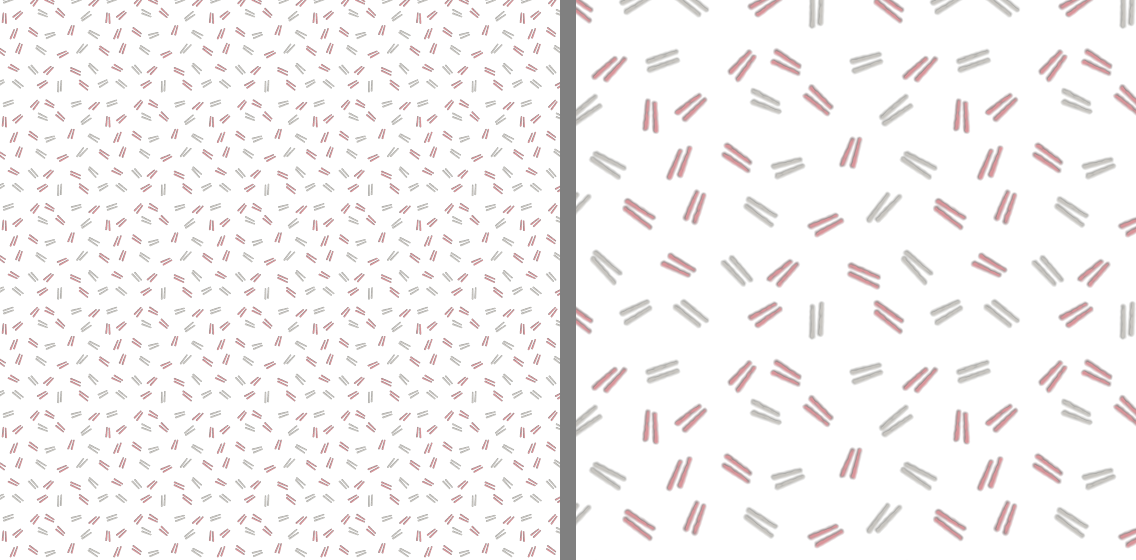
Left: the whole. Right: its middle third, enlarged.
This pattern is drawn by a WebGL 2 fragment shader. Its source:

```glsl
#version 300 es
precision highp float;
// Scattered pairs of short sketched strokes, dusty pink and grey on white, in a repeating tile.

uniform vec2 u_resolution;
out vec4 fragColor;

vec2 hash2(vec2 p) {
    vec3 h = fract(p.xyx * vec3(0.1031, 0.1030, 0.0973));
    h += dot(h, h.yzx + 33.33);
    return fract((h.xx + h.yz) * h.zy);
}

float gradientNoise(vec2 p) {
    vec2 cell = floor(p), f = fract(p);
    vec2 w = f * f * f * (f * (f * 6.0 - 15.0) + 10.0);
    vec4 g;
    for (int i = 0; i < 4; i++) {
        vec2 corner = vec2(i & 1, i >> 1);
        g[i] = dot(hash2(cell + corner) * 2.0 - 1.0, f - corner);
    }
    return mix(mix(g.x, g.y, w.x), mix(g.z, g.w, w.x), w.y);
}

// Distance to a round-ended stroke that thins towards one end
float strokeDistance(vec2 p, float halfLength, float radius) {
    float along = clamp(p.x, -halfLength, halfLength);
    return length(p - vec2(along, 0.0)) - radius * (1.0 - 0.12 * along / halfLength);
}

// Spreads directions evenly: a fifth upright, the rest falling or rising diagonals
float markAngle(vec2 id) {
    float t = fract(0.618034 * (id.x * 7.0 + id.y * 11.0) + 0.1 * hash2(id).x);
    if (t < 0.2) return mix(1.2, 1.85, t / 0.2);
    if (t < 0.6) return -mix(0.4, 0.88, (t - 0.2) / 0.4);
    return mix(0.22, 0.9, (t - 0.6) / 0.4);
}

// Paints the two parallel strokes of one mark over the colour below
vec3 paintMark(vec3 below, vec2 p, vec2 id, float soft) {
    vec2 form = hash2(id + 41.7);
    float angle = markAngle(id);
    float c = cos(angle), s = sin(angle);
    p = vec2(c * p.x + s * p.y, c * p.y - s * p.x);

    bool isPink = mod(3.0 * id.x + 2.0 * id.y, 7.0) < 4.0;
    vec3 fill = isPink ? vec3(0.85, 0.58, 0.60) : vec3(0.78, 0.77, 0.75);
    vec3 outline = isPink ? vec3(0.50, 0.49, 0.49) : vec3(0.60, 0.60, 0.59);

    for (float side = -1.0; side < 2.0; side += 2.0) {
        vec2 q = p - side * vec2(4.0 * (form.x - 0.5), 2.5);
        q.y -= side * 0.14 * (form.y - 0.5) * q.x;
        float grain = gradientNoise(q * vec2(0.3, 0.5) + id * 7.0 + side * 3.0);
        float d = strokeDistance(q, 7.8 + 1.4 * form.y, 1.45) + 0.45 * grain;

        // Pencil line, heavier on one flank
        float ink = smoothstep(-1.4, 0.2, d + 0.45 * q.y + 0.9 * grain);
        vec3 tone = mix(fill, outline, 0.8 * ink);
        below = mix(below, tone, smoothstep(soft, -soft, d));
    }
    return below;
}

void main() {
    // One unit is a thousandth of the canvas
    float unit = 1000.0 / min(u_resolution.x, u_resolution.y);
    vec2 p = gl_FragCoord.xy * unit;
    float soft = max(1.15, 0.6 * unit);

    // Staggered, jittered grid whose cells repeat tile by tile
    vec2 grid = vec2(5.0, 6.0);
    vec2 cellSize = 185.0 / grid;
    vec3 color = vec3(1.0);
    for (int j = -1; j <= 1; j++) {
        float row = floor(p.y / cellSize.y) + float(j);
        float shift = 0.5 * mod(row, 2.0);
        for (int i = -1; i <= 1; i++) {
            float column = floor(p.x / cellSize.x - shift) + float(i);
            vec2 id = mod(vec2(column, row), grid);
            vec2 center = (vec2(column + shift, row) + 0.5) * cellSize;
            center += (hash2(id + 5.1) - 0.5) * vec2(16.0, 13.0);
            color = paintMark(color, p - center, id, soft);
        }
    }
    fragColor = vec4(color, 1.0);
}
```
